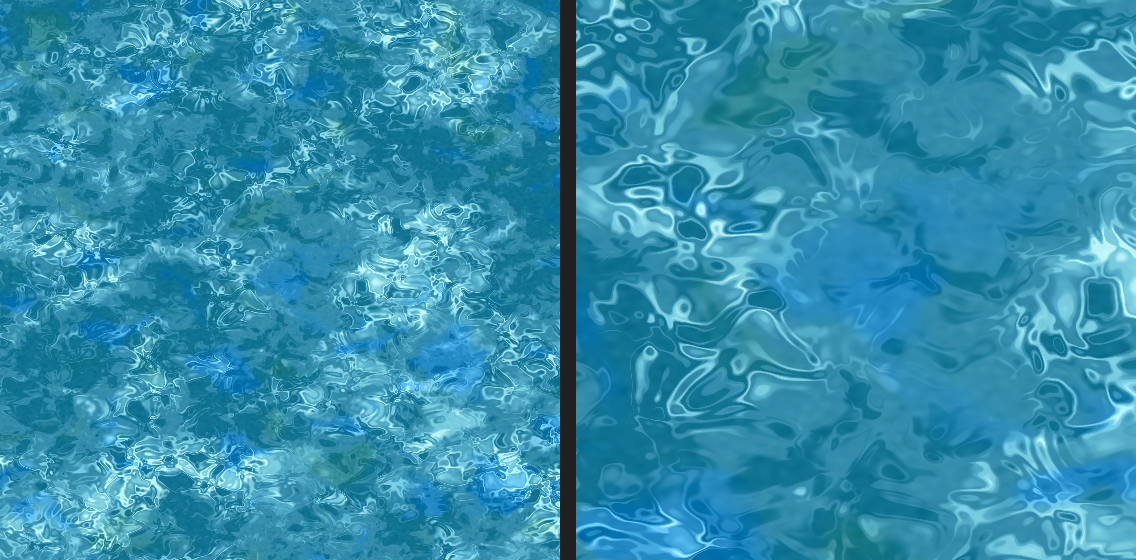
Left, the full canvas; right, a detail of the centre.
Give the GLSL for this texture, as a Shadertoy shader.

```glsl
const vec3 DEEP  = vec3(0.06, 0.45, 0.57);
const vec3 TEAL  = vec3(0.20, 0.55, 0.67);
const vec3 LIGHT = vec3(0.32, 0.67, 0.78);
const vec3 PALE  = vec3(0.47, 0.80, 0.87);
const vec3 FOAM  = vec3(0.74, 0.96, 0.97);
const vec3 BLUE_SHIFT  = vec3(-0.06, -0.01, 0.10);
const vec3 GREEN_SHIFT = vec3(0.02, 0.01, -0.06);

vec3 hash3(vec2 p, float seed) {
    vec3 q = fract(vec3(p.xyx + seed * 7.31) * vec3(0.1031, 0.1030, 0.0973));
    q += dot(q, q.yxz + 33.33);
    return fract((q.xxy + q.yzz) * q.zyx);
}

// Cellular noise: one soft signed blob per cell, scaled to unit deviation
float blobNoise(vec2 p, float seed) {
    vec2 cell = floor(p);
    float sum = 0.0;
    for (int y = -1; y <= 1; y++) {
        for (int x = -1; x <= 1; x++) {
            vec2 id = cell + vec2(x, y);
            vec3 rnd = hash3(id, seed);
            vec2 d = p - id - rnd.xy;
            float w = max(0.0, 1.0 - dot(d, d));
            sum += (rnd.z * 2.0 - 1.0) * w * w * w;
        }
    }
    return sum * 2.58;
}

// Octaves of blobs, normalised to unit deviation
float layeredBlobs(vec2 p, float gain, int octaves, float seed) {
    float sum = 0.0, amp = 1.0, power = 0.0;
    for (int i = 0; i < octaves; i++) {
        sum += amp * blobNoise(p, seed + float(i));
        power += amp * amp;
        p = mat2(2.1, 0.25, -0.25, 2.1) * p + 5.3;
        amp *= gain;
    }
    return sum / sqrt(power);
}

vec2 warp(vec2 p, float seed) {
    return vec2(blobNoise(p, seed), blobNoise(p, seed + 1.0));
}

// Bright line along one level of a field
float vein(float field, float level, float width) {
    return 1.0 - smoothstep(0.0, width, abs(field - level));
}

vec3 waterColor(float tone) {
    vec3 c = mix(DEEP, TEAL, smoothstep(-0.52, -0.16, tone));
    c = mix(c, LIGHT, smoothstep(0.10, 0.46, tone));
    c = mix(c, PALE, smoothstep(0.50, 0.85, tone));
    return mix(c, FOAM, smoothstep(1.05, 1.65, tone));
}

void mainImage(out vec4 fragColor, in vec2 fragCoord) {
    vec2 uv = fragCoord / iResolution.y;
    vec2 p = uv * vec2(1.0, 1.4) + 3.0;

    // Broad patches, calm and busy
    vec2 bent = p + 0.018 * warp(p * 11.0, 10.0) + 0.006 * warp(p * 36.0, 13.0);
    float patches = layeredBlobs(bent * 5.5, 0.75, 4, 20.0);
    float stir = layeredBlobs(bent * 7.5, 0.85, 3, 30.0);
    float activity = smoothstep(-1.1, 1.6, 0.45 * patches + 0.85 * stir);

    // Fine curls and their outlines
    vec2 curl = p * 46.0 + 0.35 * warp(p * 24.0, 40.0);
    float ripples = layeredBlobs(curl, 0.6, 2, 50.0);
    float lines = max(vein(ripples, 0.3, 0.6), 0.75 * vein(ripples, -1.0, 0.5));

    float tone = 0.37 * patches
               + (0.16 + 0.30 * activity) * ripples
               + (0.28 + 1.40 * activity) * (lines - 0.30);

    // Hue drift towards blue or green
    float hue = layeredBlobs(bent * 10.0, 0.6, 2, 60.0);
    vec3 color = waterColor(tone);
    color += BLUE_SHIFT * smoothstep(0.6, 2.0, hue);
    color += GREEN_SHIFT * smoothstep(1.0, 2.4, -hue);

    // Faint grain
    color += 0.010 * blobNoise(p * 150.0, 70.0);
    fragColor = vec4(clamp(color, 0.0, 1.0), 1.0);
}
```
